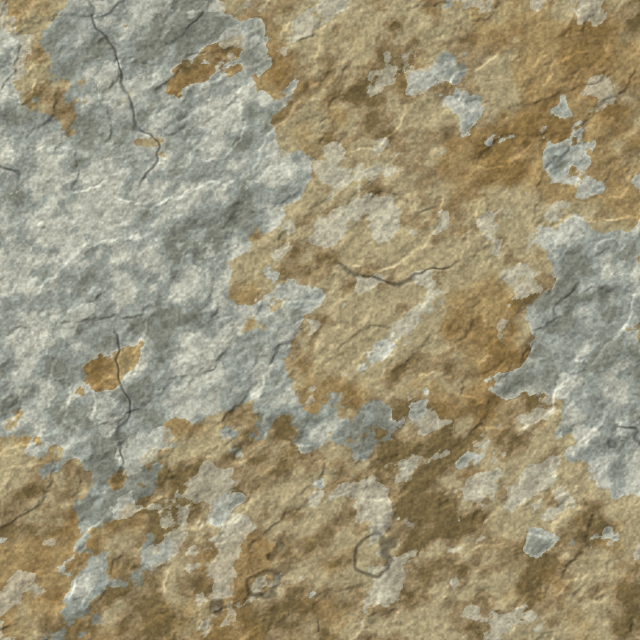
A WebGL 1 fragment shader for this texture:

```glsl
precision highp float;
uniform vec2 u_resolution;

#define STRATA_ANGLE 0.66
#define STRATA_STRETCH 1.45
#define LEDGES 6.0
#define RELIEF 4.6
#define LIGHT_STEP 0.0016
#define CRUST_WIDTH 0.07
#define CRACK_WIDTH 0.010
#define STAIN 0.5
#define MOTTLE 0.55
#define GRAIN 0.16

const vec3 UMBER = vec3(0.45, 0.39, 0.26);
const vec3 BROWN = vec3(0.57, 0.50, 0.37);
const vec3 TAN = vec3(0.66, 0.61, 0.47);
const vec3 RUST = vec3(0.58, 0.46, 0.27);
const vec3 SLATE = vec3(0.49, 0.50, 0.45);
const vec3 GREY = vec3(0.58, 0.60, 0.56);
const vec3 PALE = vec3(0.72, 0.72, 0.66);

float hash(vec2 p) {
  vec3 q = fract(p.xyx * 0.1031);
  q += dot(q, q.yzx + 33.33);
  return fract((q.x + q.y) * q.z);
}

float noise(vec2 p) {
  vec2 i = floor(p);
  vec2 f = fract(p);
  f = f * f * (3.0 - 2.0 * f);
  float low = mix(hash(i), hash(i + vec2(1.0, 0.0)), f.x);
  float high = mix(hash(i + vec2(0.0, 1.0)), hash(i + 1.0), f.x);
  return mix(low, high, f.y);
}

float fbm(vec2 p) {
  float sum = 0.0;
  float amp = 0.508;
  for (int i = 0; i < 6; i++) {
    sum += amp * noise(p);
    p = mat2(0.8, 0.6, -0.6, 0.8) * p * 2.03 + 11.7;
    amp *= 0.5;
  }
  return sum;
}

// Coordinates along and across the slanted layers
vec2 strata(vec2 p) {
  float c = cos(STRATA_ANGLE);
  float s = sin(STRATA_ANGLE);
  return vec2(c * p.x + s * p.y, (c * p.y - s * p.x) * STRATA_STRETCH);
}

// Flat plates with steep broken edges
float relief(vec2 p) {
  vec2 q = strata(p);
  float n = fbm(q * 4.0 + 3.1) * LEDGES;
  float plates = (floor(n) + smoothstep(0.82, 1.0, fract(n))) / LEDGES;
  return 0.5 * plates + 0.26 * fbm(q * 26.0 + 40.0);
}

// Positive inside an ellipse, falling off outside
float blob(vec2 p, vec2 centre, vec2 radii) {
  return 1.0 - length((p - centre) / radii);
}

// Positive where bare slate shows through the ochre
float slateField(vec2 p) {
  float zone = max(blob(p, vec2(0.17, 0.55), vec2(0.25, 0.40)),
                   blob(p, vec2(0.97, 0.50), vec2(0.12, 0.22)));
  float rough = fbm(p * 5.0 + 20.0) + fbm(strata(p) * 12.0 + 60.0) - 1.0;
  return clamp(zone * 0.6, -0.33, 0.24) + rough * 1.3;
}

// Thin broken lines along a noise contour
float crack(vec2 p) {
  float contour = abs(fbm(p * 2.4 + 7.0) - 0.5);
  float broken = smoothstep(0.50, 0.62, noise(p * 5.0 + 2.0));
  return (1.0 - smoothstep(0.0, CRACK_WIDTH, contour)) * broken;
}

void main() {
  vec2 p = gl_FragCoord.xy / u_resolution.y;
  vec2 q = strata(p);

  // Ochre and slate surfaces, mottled at two scales
  float tone = mix(fbm(q * 6.0 + 80.0), fbm(q * 27.0 + 15.0), MOTTLE);
  tone = 0.5 + (tone - 0.5) * 1.5;
  vec3 ochre = mix(UMBER, BROWN, smoothstep(0.31, 0.42, tone));
  ochre = mix(ochre, TAN, smoothstep(0.44, 0.55, tone));
  ochre = mix(ochre, RUST, STAIN * smoothstep(0.48, 0.62, fbm(p * 8.0 + 33.0)));
  vec3 slate = mix(SLATE, GREY, smoothstep(0.38, 0.50, tone));
  slate = mix(slate, PALE, smoothstep(0.55, 0.68, tone));
  float field = slateField(p);
  vec3 color = mix(ochre, slate, smoothstep(-0.03, 0.03, field));

  // Pale crust, sharp on the slate side, and small flakes
  float patches = smoothstep(0.47, 0.57, fbm(p * 9.0 + 51.0));
  float crust = smoothstep(-0.02, 0.02, field) * exp(-max(field, 0.0) / CRUST_WIDTH);
  float flakes = smoothstep(0.62, 0.66, fbm(q * 15.0 + 70.0));
  color = mix(color, PALE * 1.06, max(crust * patches * 0.85, flakes * 0.6));

  // Light from the upper left, dark cracks with a lit lip
  vec2 toLight = vec2(-0.7, 0.7) * LIGHT_STEP;
  float lit = relief(p - toLight) - relief(p + toLight);
  color *= 1.0 + clamp(lit * RELIEF, -0.36, 0.24);
  color *= 1.0 - 0.36 * crack(p);
  color += 0.05 * crack(p + toLight * 3.0);

  // Mineral grain
  float grain = 0.6 * noise(p * 250.0) + 0.4 * noise(p * 115.0 + 9.0) - 0.5;
  color *= 1.0 + GRAIN * 2.0 * grain;
  gl_FragColor = vec4(clamp(color, 0.0, 1.0), 1.0);
}
```
